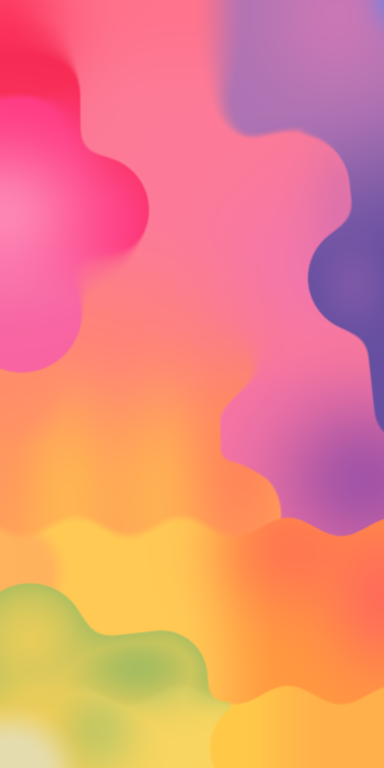
This background is drawn by a Shadertoy shader. Its source:

```glsl
// Soft paper-like layers of pink, violet, orange and green with wavy outlines.
// Each outline is a smooth union of discs and capsules; Gaussian glows tint
// the layers, and cosine scallops cut the horizontal bands.

float disc(vec2 p, vec2 center, float radius) {
    return length(p - center) - radius;
}

float capsule(vec2 p, vec2 a, vec2 b, float radius) {
    vec2 ab = b - a;
    float t = clamp(dot(p - a, ab) / dot(ab, ab), 0.0, 1.0);
    return length(p - a - ab * t) - radius;
}

float smoothUnion(float a, float b, float k) {
    float h = max(k - abs(a - b), 0.0);
    return min(a, b) - h * h * 0.25 / k;
}

float smoothCut(float a, float hole, float k) {
    return -smoothUnion(-a, hole, k);
}

float glow(vec2 p, vec2 center, vec2 size) {
    vec2 d = (p - center) / size;
    return exp(-dot(d, d));
}

// Coverage of a shape; softness is the half width of its edge
float cover(float d, float softness) {
    float s = max(softness, 1.0 / iResolution.x);
    return 1.0 - smoothstep(-s, s, d);
}

float scallop(float x) {
    return 0.024 * cos(6.2832 * (x - 0.06) / 0.276);
}

vec3 backdrop(vec2 p) {
    vec3 c = mix(vec3(1.0, 0.45, 0.55), vec3(0.99, 0.48, 0.59), smoothstep(0.0, 0.3, p.y));
    c = mix(c, vec3(1.0, 0.51, 0.47), smoothstep(0.55, 0.95, p.y + 0.15 * (0.4 - p.x)));
    c = mix(c, vec3(1.0, 0.64, 0.34), smoothstep(0.85, 1.3, p.y));
    c = mix(c, vec3(0.95, 0.46, 0.68), 0.85 * glow(p, vec2(0.8, 0.74), vec2(0.24, 0.28)));
    c = mix(c, vec3(0.8, 0.43, 0.69), 0.6 * glow(p, vec2(0.9, 0.55), vec2(0.1, 0.2)));
    c = mix(c, vec3(1.0, 0.74, 0.31), 0.65 * glow(p, vec2(0.17, 1.3), vec2(0.11, 0.25)));
    c = mix(c, vec3(1.0, 0.74, 0.31), 0.6 * glow(p, vec2(0.43, 1.3), vec2(0.1, 0.25)));
    c = mix(c, vec3(1.0, 0.51, 0.35), 0.85 * glow(p, vec2(0.63, 1.22), vec2(0.13, 0.26)));
    float peach = cover(disc(p, vec2(0.02, 1.01), 0.135), 0.045);
    c = mix(c, vec3(1.0, 0.55, 0.41), 0.55 * peach);
    return mix(c, vec3(1.0, 0.57, 0.38), 0.6 * glow(p, vec2(0.0, 1.2), vec2(0.09, 0.2)));
}

vec3 addMagenta(vec3 c, vec2 p) {
    float orange = smoothUnion(p.x - 0.575, disc(p, vec2(0.54, 0.938), 0.128), 0.04);
    orange = smoothUnion(orange, disc(p, vec2(0.594, 1.34), 0.138), 0.04);
    orange = smoothCut(orange, disc(p, vec2(0.716, 1.107), 0.115), 0.04);
    vec3 tint = mix(vec3(0.98, 0.46, 0.64), vec3(0.64, 0.33, 0.65),
        glow(p, vec2(0.95, 1.25), vec2(0.24, 0.22)));
    float fade = smoothstep(0.72, 1.04, p.y);
    return mix(c, tint, cover(-orange, 0.005 + 0.09 * (1.0 - fade)) * fade);
}

vec3 addViolet(vec3 c, vec2 p) {
    float pink = smoothUnion(p.x - 0.575, max(p.x - 0.755, 0.365 - p.y), 0.13);
    pink = smoothUnion(pink, capsule(p, vec2(0.768, 0.49), vec2(0.84, 1.15), 0.143), 0.06);
    pink = smoothCut(pink, disc(p, vec2(0.943, 0.724), 0.141), 0.07);
    pink = smoothUnion(pink, 1.146 - p.y, 0.08);
    vec3 tint = mix(vec3(0.68, 0.45, 0.7), vec3(0.4, 0.31, 0.63),
        smoothstep(0.2, 0.75, p.y + 0.3 * (p.x - 0.9)));
    tint = mix(tint, vec3(0.82, 0.47, 0.71), 0.8 * glow(p, vec2(0.87, 0.04), vec2(0.18, 0.2)));
    tint = mix(tint, vec3(0.53, 0.5, 0.84), glow(p, vec2(1.02, 0.0), vec2(0.05, 0.07)));
    tint = mix(tint, vec3(0.53, 0.36, 0.66), 0.7 * glow(p, vec2(0.92, 0.74), vec2(0.08, 0.1)));
    return mix(c, tint, cover(-pink, 0.004 + 0.07 * (1.0 - smoothstep(0.05, 0.42, p.y))));
}

vec3 addBands(vec3 c, vec2 p) {
    vec3 amber = mix(vec3(1.0, 0.79, 0.33), vec3(1.0, 0.6, 0.25), smoothstep(0.46, 0.74, p.x));
    amber = mix(amber, vec3(1.0, 0.46, 0.32), 0.9 * glow(p, vec2(0.76, 1.43), vec2(0.18, 0.16)));
    amber = mix(amber, vec3(1.0, 0.41, 0.36), 0.9 * glow(p, vec2(1.0, 1.55), vec2(0.15, 0.2)));
    float peach = cover(disc(p, vec2(0.03, 1.49), 0.125), 0.03);
    amber = mix(amber, vec3(1.0, 0.67, 0.37), 0.75 * peach);
    float bandBlur = mix(0.016, 0.004, smoothstep(0.5, 0.75, p.x));
    c = mix(c, amber, cover(1.372 + scallop(p.x) - p.y, bandBlur));
    vec3 gold = mix(vec3(1.0, 0.79, 0.28), vec3(1.0, 0.69, 0.29), smoothstep(0.6, 0.85, p.x));
    return mix(c, gold, cover(1.81 + scallop(p.x) - p.y, 0.005));
}

vec3 addGreen(vec3 c, vec2 p) {
    float hill = smoothUnion(disc(p, vec2(0.078, 1.667), 0.148),
        capsule(p, vec2(0.078, 1.8), vec2(0.42, 1.762), 0.12), 0.08);
    hill = smoothUnion(hill, max(p.x - 0.6, 1.83 - p.y), 0.08);
    hill = max(hill, -disc(p, vec2(0.672, 1.948), 0.125));
    float leaf = 0.75 * exp(min(hill, 0.0) / 0.08) * (1.0 - smoothstep(1.76, 1.9, p.y));
    leaf = max(leaf, 0.85 * glow(p, vec2(0.36, 1.74), vec2(0.17, 0.1)));
    leaf = max(leaf, 0.55 * glow(p, vec2(0.26, 1.9), vec2(0.1, 0.12)));
    vec3 tint = mix(vec3(0.95, 0.81, 0.35), vec3(0.6, 0.73, 0.38), leaf);
    tint += 0.025 * cover(1.81 + scallop(p.x) - p.y, 0.012) * smoothstep(0.15, 0.3, p.x);
    tint = mix(tint, vec3(0.89, 0.87, 0.72), 0.9 * cover(disc(p, vec2(0.03, 2.02), 0.14), 0.06));
    return mix(c, tint, cover(hill, 0.004));
}

vec3 addRose(vec3 c, vec2 p) {
    c = mix(c, vec3(0.99, 0.19, 0.35), 0.95 * glow(p, vec2(0.0, 0.08), vec2(0.17, 0.2)));
    float petal = smoothUnion(capsule(p, vec2(0.052, 0.25), vec2(0.057, 0.813), 0.157),
        disc(p, vec2(0.247, 0.547), 0.141), 0.08);
    float hot = smoothUnion(capsule(p, vec2(0.05, 0.5), vec2(0.05, 1.0), 0.25),
        disc(p, vec2(0.25, 0.58), 0.16), 0.05);
    vec3 tint = mix(vec3(0.97, 0.17, 0.33), vec3(1.0, 0.21, 0.5),
        cover(hot, 0.012 + 0.12 * smoothstep(0.1, 0.25, p.x)));
    tint = mix(tint, vec3(0.97, 0.39, 0.63), smoothstep(0.52, 0.75, p.y - 0.25 * p.x));
    tint = mix(tint, vec3(0.99, 0.54, 0.72), 0.95 * glow(p, vec2(0.0, 0.56), vec2(0.24, 0.19)));
    float blur = glow(p, vec2(0.27, 0.71), vec2(0.09, 0.07)) + 1.6 * glow(p, vec2(0.08, 0.08), vec2(0.14, 0.08));
    return mix(c, tint, cover(petal, 0.004 + 0.05 * blur));
}

void mainImage(out vec4 fragColor, in vec2 fragCoord) {
    // Canvas is one unit wide; y runs down from 0 to 2
    vec2 p = fragCoord / iResolution.xy * vec2(1.0, 2.0);
    p.y = 2.0 - p.y;
    vec3 color = addViolet(addMagenta(backdrop(p), p), p);
    color = addGreen(addBands(color, p), p);
    fragColor = vec4(addRose(color, p), 1.0);
}
```
